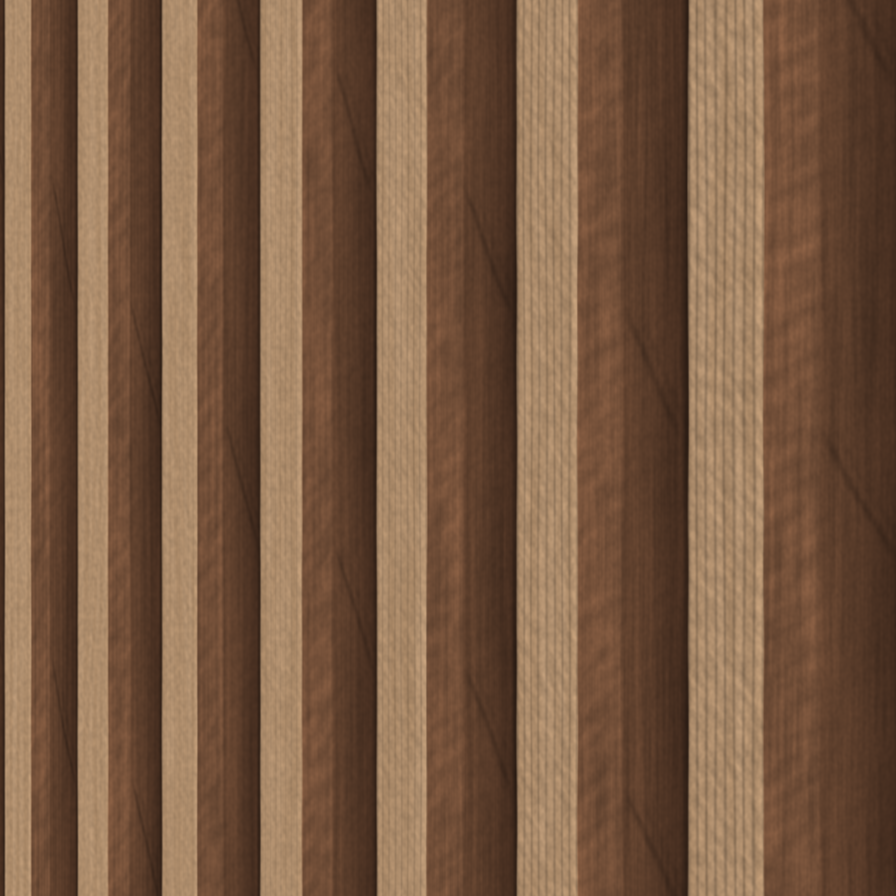
Give the GLSL for this texture, as a Shadertoy shader.

```glsl
#define FIRST_EDGE 0.0052
#define PITCH 0.0756
#define PERSPECTIVE 0.0671
#define FACE_SHARE 0.38
#define EDGE_BLUR 0.0015
#define GROOVES 8.0
#define VEIN_PERIOD 0.535
#define FACE_LIGHT vec3(0.71, 0.58, 0.45)
#define FACE_DARK vec3(0.65, 0.52, 0.39)
#define SIDE_LIGHT vec3(0.45, 0.31, 0.22)
#define SIDE_DARK vec3(0.37, 0.25, 0.175)
#define SIDE_SHADOW vec3(0.275, 0.18, 0.125)

const float TAU = 6.2831853;

vec2 gradientAt(vec2 cell) {
    vec3 p = fract(vec3(cell.xyx) * vec3(0.1031, 0.1030, 0.0973));
    p += dot(p, p.yzx + 33.33);
    float angle = TAU * fract((p.x + p.y) * p.z);
    return vec2(cos(angle), sin(angle));
}

float gradientNoise(vec2 p) {
    vec2 i = floor(p), f = fract(p);
    vec2 w = f * f * f * (f * (f * 6.0 - 15.0) + 10.0);
    vec2 e = vec2(0.0, 1.0);
    float low = mix(dot(gradientAt(i), f), dot(gradientAt(i + e.yx), f - e.yx), w.x);
    float high = mix(dot(gradientAt(i + e), f - e), dot(gradientAt(i + 1.0), f - 1.0), w.x);
    return mix(low, high, w.y);
}

// Pale front of a slat; u runs from 0 to 1 across it
vec3 faceColor(float u, float y, float id, float nearness) {
    float seed = id * 17.3;
    float rings = u * 0.7 + 1.6 * gradientNoise(vec2(u * 0.9 + seed, y * 2.6));
    float figure = 0.5 + 0.5 * sin(TAU * 2.5 * rings);
    float streaks = gradientNoise(vec2(u * 7.0 + seed, y * 2.0));
    float flecks = gradientNoise(vec2(u * 5.0 + seed, y * 75.0 + u * 7.0));
    float wander = 0.3 * gradientNoise(vec2(u * 3.0 + seed, y * 3.0));
    float groove = pow(0.5 + 0.5 * cos(TAU * (u * GROOVES + wander)), 3.0);

    vec3 color = mix(FACE_DARK, FACE_LIGHT, clamp(0.4 + 0.25 * figure + 0.7 * streaks, 0.0, 1.0));
    color *= 1.0 + flecks * mix(0.04, 0.14, nearness);
    color *= 1.0 - groove * mix(0.01, 0.17, nearness);
    color *= 1.0 + 0.06 * smoothstep(0.88, 0.97, u);
    return color * mix(0.88, 1.0, smoothstep(0.0, 0.07, u));
}

// Dark flank between two fronts; u runs from 0 to 1 across it
vec3 sideColor(float u, float y, float id, float nearness) {
    float seed = id * 23.7 + 5.0;
    vec3 color = mix(SIDE_LIGHT, SIDE_DARK, smoothstep(0.39, 0.45, u));
    color = mix(color, SIDE_SHADOW, smoothstep(0.5, 0.98, u));

    // Lengthwise grain and cross ripples
    float grain = gradientNoise(vec2(u * 16.0 + seed, y * 4.0));
    float fine = gradientNoise(vec2(u * 38.0 + seed, y * 9.0));
    float ripple = gradientNoise(vec2(u * 4.0 + seed, y * 55.0 - u * 4.0));
    float cloud = gradientNoise(vec2(u * 2.0 + seed, y * 5.0));
    color *= 1.0 + 0.15 * grain + 0.1 * fine * nearness + 0.12 * cloud;
    color *= 1.0 + ripple * mix(0.17, 0.06, smoothstep(0.35, 0.5, u));

    // Slanting vein, lower on each following slat
    float phase = fract((1.0 - y - 0.326 - 0.137 * (id - 1.0)) / VEIN_PERIOD);
    float t = phase / 0.29;
    float offset = u - mix(0.42, 0.97, t) - 0.06 * gradientNoise(vec2(y * 8.0, seed));
    float span = smoothstep(0.0, 0.2, t) * (1.0 - smoothstep(0.8, 1.05, t));
    float vein = exp(-pow(offset / 0.035, 2.0)) + 0.35 * smoothstep(0.06, 0.0, abs(offset - 0.1));
    color *= 1.0 - 0.17 * vein * span;

    // Crease against the next front
    return color * (1.0 - 0.35 * smoothstep(0.93, 1.0, u));
}

void mainImage(out vec4 fragColor, in vec2 fragCoord) {
    vec2 p = fragCoord / iResolution.xy;

    // Slat coordinate: one unit per slat, widening to the right
    float depthScale = PITCH + PERSPECTIVE * p.x;
    float n = (p.x - FIRST_EDGE) / depthScale;
    float slope = (PITCH + PERSPECTIVE * FIRST_EDGE) / (depthScale * depthScale);
    float blur = slope * max(EDGE_BLUR, 0.75 / iResolution.x);
    float nearness = smoothstep(0.1, 0.85, p.x);

    // Local positions continue past their edges so the blend stays clean
    float halfFace = 0.5 * FACE_SHARE;
    float fromFace = fract(n - halfFace + 0.5) - 0.5;
    float faceU = fromFace / FACE_SHARE + 0.5;
    float sideU = (fract(n - halfFace) - halfFace) / (1.0 - FACE_SHARE);
    vec3 face = faceColor(faceU, p.y, floor(n - halfFace + 0.5), nearness);
    vec3 side = sideColor(sideU, p.y, floor(n - halfFace), nearness);

    float wobble = 0.006 * gradientNoise(vec2(floor(n + 0.3) * 9.1, p.y * 9.0));
    float edge = abs(fromFace) - halfFace + wobble;
    vec3 color = mix(face, side, smoothstep(-blur, blur, edge));

    // Fine pores over all surfaces
    float pores = gradientNoise(p * vec2(190.0, 120.0)) + 0.6 * gradientNoise(p * vec2(260.0, 210.0) + 40.0);
    color *= 1.0 + 0.07 * pores;
    fragColor = vec4(color, 1.0);
}
```
